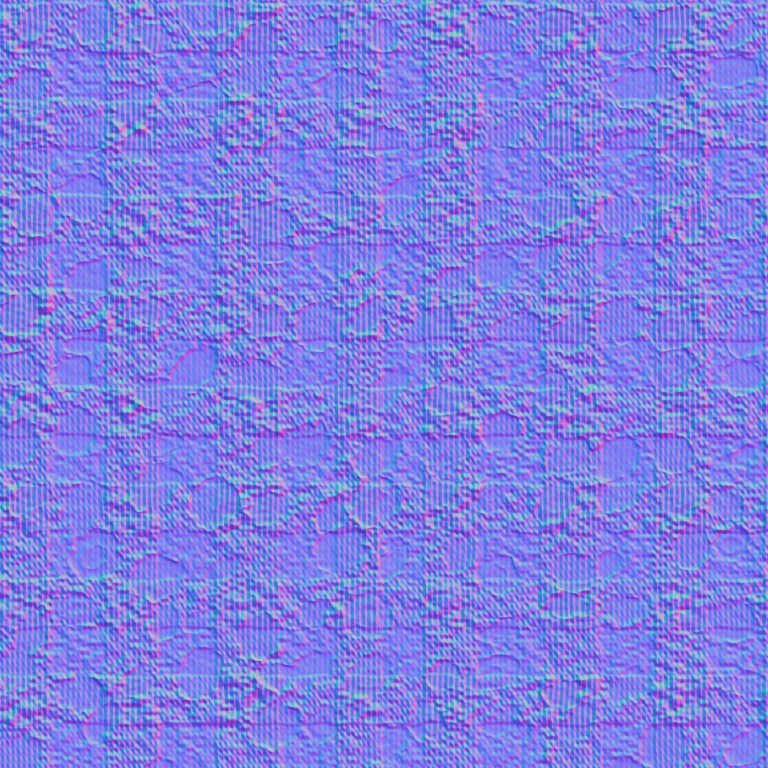
Reproduce this texture map procedurally as a WebGL 1 fragment shader.

```glsl
precision highp float;
uniform vec2 u_resolution;

#define CHECKS vec2(7.0, 8.0)
#define CHECK_ORIGIN vec2(0.065, 0.932)
#define RIBS 140.0
#define WEAVE_ROWS 95.0
#define RIB_HEIGHT 0.001
#define GRAIN_HEIGHT 0.0068
#define WRINKLE_HEIGHT 0.0105
#define CHECK_STEP 0.0023
#define PETAL_GRID 13.0
#define PETAL_DEPTH 0.0025
#define SAMPLE_STEP 0.0009
#define SLOPE_TINT vec3(0.43, 0.36, 0.375)

const float TAU = 6.28318;

float hash(vec2 p) {
  return fract(sin(dot(p, vec2(127.1, 311.7))) * 43758.5);
}

float noise(vec2 p) {
  vec2 i = floor(p);
  vec2 f = fract(p);
  f = f * f * (3.0 - 2.0 * f);
  float low = mix(hash(i), hash(i + vec2(1.0, 0.0)), f.x);
  float high = mix(hash(i + vec2(0.0, 1.0)), hash(i + 1.0), f.x);
  return mix(low, high, f.y);
}

// Soft square wave: 0 on the first half of each repeat, 1 on the second
float band(float t, float softness) {
  float edge = abs(fract(t) - 0.5);
  edge = min(edge, 0.5 - edge);
  return smoothstep(-softness, softness, fract(t) < 0.5 ? -edge : edge);
}

// Signed distance to the nearest scattered ellipse, with its size and seed
vec3 petal(vec2 p) {
  vec2 g = p * PETAL_GRID;
  vec2 home = floor(g);
  vec3 nearest = vec3(1.0, 1.0, 0.0);
  for (int j = -1; j <= 1; j++) {
    for (int i = -1; i <= 1; i++) {
      vec2 cell = home + vec2(float(i), float(j));
      float seed = hash(cell + 3.7);
      if (seed > 0.85) continue;
      vec2 jitter = vec2(hash(cell + 11.3), hash(cell + 29.1)) - 0.5;
      vec2 q = g - cell - 0.5 - 0.6 * jitter;
      float angle = 1.3 * (hash(cell + 47.9) - 0.15);
      float c = cos(angle);
      float s = sin(angle);
      q = vec2(c * q.x + s * q.y, c * q.y - s * q.x);
      float size = mix(0.3, 0.47, hash(cell + 61.7));
      vec2 radii = size * vec2(1.0, mix(0.5, 0.95, hash(cell + 83.3)));
      float d = (length(q / radii) - 1.0) * radii.y / PETAL_GRID;
      if (d < nearest.x) nearest = vec3(d, radii.y / PETAL_GRID, seed);
    }
  }
  return nearest;
}

float clothHeight(vec2 p) {
  // Gingham checks: raised coarse bands, pulled uneven near the middle
  vec2 wobble = vec2(noise(p.yy * vec2(60.0, 9.0)), noise(p.xx * vec2(50.0, 7.0) + 5.0)) - 0.5;
  float off = p.x - 0.5;
  float pull = -0.022 * sin(TAU * off / 0.45) * exp(-off * off / 0.04);
  vec2 t = (p - CHECK_ORIGIN - vec2(pull, 0.0)) * vec2(1.0, -1.0) * CHECKS + 0.05 * wobble;
  float column = band(t.x, 0.022);
  float row = band(t.y, 0.022);
  float rough = 0.5 * (column + row);
  float mixed = column + row - 2.0 * column * row;

  // Sunken petals with frayed, stitched edges
  vec3 blob = petal(p);
  float d = blob.x + 0.009 * (noise(p * 110.0) - 0.5);
  float inside = 1.0 - smoothstep(-0.003, 0.003, d);
  float rim = exp(-d * d / 0.000016);
  float ring = exp(-pow((d + 0.5 * blob.y) / 0.004, 2.0)) * step(blob.z, 0.3);

  // Threads: lopsided vertical ribs and a staggered weave
  float warp = 0.35 * noise(p * vec2(35.0, 28.0));
  float phase = TAU * (p.x * RIBS + warp);
  float rib = -sin(phase) - 0.2 * sin(2.0 * phase);
  float ribAmount = mix(0.28, 0.6, row) + 0.5 * column;
  float weave = cos(phase) * cos(TAU * (p.y * WEAVE_ROWS + warp));
  float weaveAmount = (0.3 + 0.5 * mixed) * (1.0 - 0.6 * inside);

  // Wear: fine grain and broader wrinkles, calmer inside petals
  float patchy = mix(0.7, 1.2, noise(p * 17.0));
  float wear = patchy * (1.0 - 0.75 * inside) + 0.2 * rim;
  float grain = noise(p * vec2(RIBS, 2.0 * WEAVE_ROWS)) - 0.5;
  float wrinkle = noise(p * vec2(66.0, 78.0) + 9.0) - 0.5;

  float h = CHECK_STEP * (column + row);
  h += RIB_HEIGHT * (rib * ribAmount + weave * weaveAmount);
  h += wear * GRAIN_HEIGHT * grain * mix(0.55, 1.0, rough);
  h += wear * WRINKLE_HEIGHT * wrinkle * mix(0.25, 1.0, rough);
  h += PETAL_DEPTH * (0.4 * rim + 0.55 * ring - inside);
  return h;
}

void main() {
  vec2 p = gl_FragCoord.xy / u_resolution;
  vec2 e = vec2(SAMPLE_STEP, 0.0);
  float dx = clothHeight(p + e.xy) - clothHeight(p - e.xy);
  float dy = clothHeight(p + e.yx) - clothHeight(p - e.yx);
  vec3 normal = normalize(vec3(-vec2(dx, dy) / (2.0 * SAMPLE_STEP), 1.0));
  // Softened encoding of the surface direction
  gl_FragColor = vec4(vec3(0.5, 0.5, 0.575) + normal * SLOPE_TINT, 1.0);
}
```
